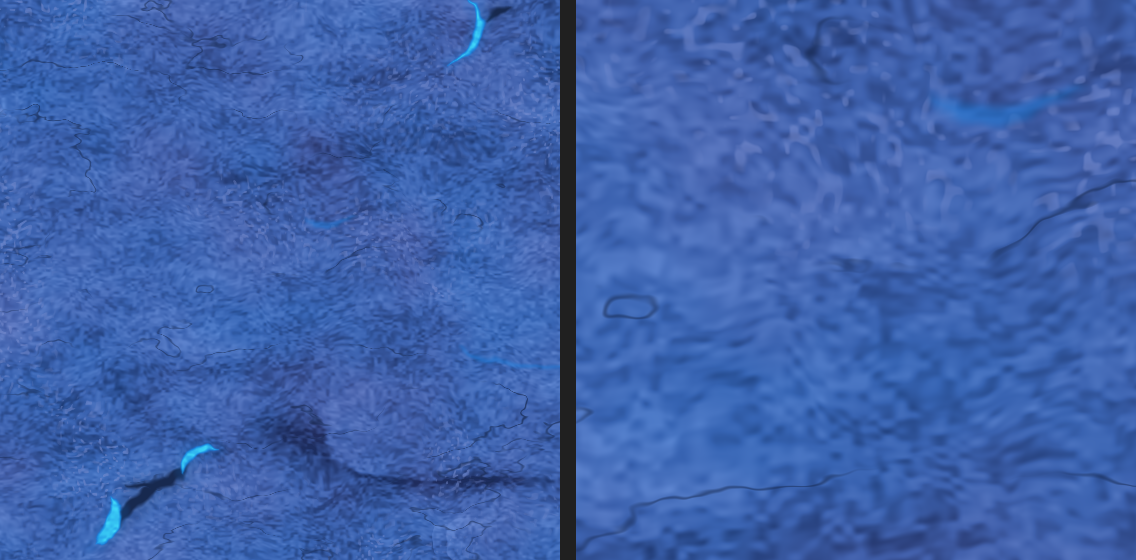
Left, the full canvas; right, a detail of the centre.
Write a Shadertoy shader that draws this texture.

```glsl
// Rough blue rock face with strata, dark cracks, boulders and glowing cyan veins.

const vec3 SHADOW_BLUE = vec3(0.10, 0.18, 0.38);
const vec3 ROCK_BLUE   = vec3(0.237, 0.382, 0.685);
const vec3 PALE_BLUE   = vec3(0.38, 0.52, 0.81);
const vec3 DUST_LILAC  = vec3(0.47, 0.55, 0.81);
const vec3 CRACK_INK   = vec3(0.09, 0.16, 0.31);
const vec3 VEIN_EDGE   = vec3(0.08, 0.50, 0.88);
const vec3 VEIN_CORE   = vec3(0.25, 0.85, 0.98);
const vec2 STRATA_SCALE = vec2(8.0, 15.0);
const vec2 CRACK_SCALE  = vec2(5.0, 12.0);
const vec2 GRAIN_SCALE  = vec2(130.0, 190.0);
const vec2 LIGHT_STEP   = vec2(-0.002, 0.0045);
const float CRACK_WIDTH = 0.013;
const float RELIEF = 2.3;

float hash(vec2 p) {
    vec3 q = fract(p.xyx * 0.1031);
    q += dot(q, q.yzx + 33.33);
    return fract((q.x + q.y) * q.z);
}

float noise(vec2 p) {
    vec2 i = floor(p), f = fract(p);
    f = f * f * (3.0 - 2.0 * f);
    return mix(mix(hash(i), hash(i + vec2(1, 0)), f.x),
               mix(hash(i + vec2(0, 1)), hash(i + vec2(1, 1)), f.x), f.y);
}

float fbm(vec2 p) {
    float sum = 0.0, amp = 0.516;
    for (int i = 0; i < 5; i++) {
        sum += amp * noise(p);
        p = mat2(1.95, 0.3, -0.3, 1.95) * p + 17.3;
        amp *= 0.5;
    }
    return sum;
}

// Soft elliptical patch, one at its centre
float patchAt(vec2 p, vec2 centre, vec2 radius) {
    vec2 d = (p - centre) / radius;
    return exp(-dot(d, d));
}

// Signed distance to a curved stroke that tapers at both ends
float stroke(vec2 p, vec2 a, vec2 b, vec2 c, float width) {
    float best = 9.0;
    vec2 from = a;
    for (int i = 1; i <= 10; i++) {
        float t = float(i) / 10.0;
        vec2 to = mix(mix(a, b, t), mix(b, c, t), t);
        vec2 s = to - from;
        float h = clamp(dot(p - from, s) / dot(s, s), 0.0, 1.0);
        float along = t - 0.1 + 0.1 * h;
        best = min(best, length(p - from - s * h) - width * 4.0 * along * (1.0 - along));
        from = to;
    }
    return best;
}

// Stone: x is cover, y is shading inside, z is the shadow cast below and left
vec3 stone(vec2 p, vec2 centre, vec2 radius) {
    vec2 q = (p - centre) / radius;
    float r = pow(dot(q * q, q * q), 0.25);
    float cover = 1.0 - smoothstep(0.95, 1.03, r);
    float side = smoothstep(0.1, 0.9, dot(q, vec2(-0.5, -0.75)));
    float rim = smoothstep(0.6, 0.95, r) * smoothstep(0.0, 0.8, -q.x);
    float shade = 0.15 * q.y + 0.22 * rim;
    return vec3(cover, shade, (1.0 - cover) * side * exp(-4.0 * max(r - 1.0, 0.0)));
}

void mainImage(out vec4 fragColor, in vec2 fragCoord) {
    vec2 p = fragCoord / iResolution.y;
    vec2 wobble = vec2(fbm(p * 9.0), fbm(p * 9.0 + 40.0)) - 0.5;
    vec2 w = p + 0.05 * wobble;
    vec2 e = p + 0.02 * wobble + 0.008 * (vec2(noise(p * 70.0), noise(p * 70.0 + 9.0)) - 0.5);

    // Layered rock tone, lit from above
    float broad = fbm(p * vec2(4.0, 6.0) + 3.7);
    float strata = fbm(w * STRATA_SCALE);
    float relief = strata - fbm((w + LIGHT_STEP) * STRATA_SCALE);
    float grain = noise(w * GRAIN_SCALE);
    float tone = 1.0 * (broad - 0.5) + 1.1 * (strata - 0.5) + RELIEF * relief + 0.9 * (grain - 0.5);

    // Boulder, pebbles and the hollows beside them
    vec3 boulder = stone(e, vec2(0.865, 0.235), vec2(0.285, 0.088));
    vec3 pebble = stone(e, vec2(0.845, 0.032), vec2(0.047, 0.042));
    vec3 chip = stone(e, vec2(0.792, 0.036), vec2(0.024, 0.030));
    tone += boulder.x * boulder.y + pebble.x * (0.15 + pebble.y) + chip.x * (0.1 + chip.y);
    tone -= 0.8 * boulder.z + 0.5 * (1.0 - pebble.x) * max(pebble.z, chip.z);
    float hollow = patchAt(p, vec2(0.50, 0.225), vec2(0.10, 0.04)) * (1.0 - boulder.x);
    float gully = smoothstep(0.035, -0.01, stroke(e, vec2(0.20, 0.31), vec2(0.29, 0.25), vec2(0.39, 0.19), 0.012));
    tone -= 0.5 * hollow + 0.5 * gully + 0.5 * patchAt(p, vec2(0.87, 0.142), vec2(0.10, 0.012));

    vec3 col = tone < 0.0 ? mix(ROCK_BLUE, SHADOW_BLUE, min(-0.9 * tone, 1.0))
                          : mix(ROCK_BLUE, PALE_BLUE, min(tone, 1.0));
    col += (fbm(p * 7.0 + 61.0) - 0.5) * vec3(0.09, -0.03, -0.06);

    // Pale dust in loose patches
    float dusty = smoothstep(0.52, 0.72, fbm(p * 5.0 + 23.0))
        + 0.8 * patchAt(p, vec2(0.74, 0.84), vec2(0.16, 0.10))
        + 0.7 * patchAt(p, vec2(0.37, 0.12), vec2(0.13, 0.07))
        + 0.6 * patchAt(p, vec2(0.97, 0.10), vec2(0.09, 0.05));
    float fleck = smoothstep(0.60, 0.90, noise(w * 165.0 + 80.0));
    col = mix(col, DUST_LILAC, 0.55 * fleck * min(dusty, 1.0));

    // Thin broken cracks, denser in two bands
    float bands = patchAt(p, vec2(0.22, 0.83), vec2(0.22, 0.05)) + patchAt(p, vec2(0.93, 0.27), vec2(0.12, 0.04));
    float line = 1.0 - smoothstep(0.0, CRACK_WIDTH, abs(fbm(w * CRACK_SCALE + 11.0) - 0.5));
    float broken = smoothstep(0.45, 0.65, fbm(p * 11.0 + 52.0) + 0.2 * bands);
    col = mix(col, CRACK_INK, line * broken * (0.5 + 0.2 * min(bands, 1.0)));

    // Dark seams around the veins
    float seam = min(stroke(e, vec2(0.34, 0.18), vec2(0.32, 0.125), vec2(0.23, 0.132), 0.007),
                     stroke(e, vec2(0.29, 0.14), vec2(0.25, 0.11), vec2(0.19, 0.04), 0.009));
    seam = min(seam, stroke(e, vec2(0.865, 0.965), vec2(0.88, 0.985), vec2(0.905, 0.985), 0.005));
    col = mix(col, CRACK_INK, 0.8 * smoothstep(0.006, -0.003, seam) + 0.2 * smoothstep(0.03, 0.0, seam));

    // Bright and faint cyan veins
    float vein = stroke(e, vec2(0.832, 1.01), vec2(0.895, 0.93), vec2(0.80, 0.882), 0.007);
    vein = min(vein, stroke(e, vec2(0.395, 0.197), vec2(0.335, 0.205), vec2(0.328, 0.155), 0.009));
    vein = min(vein, stroke(e, vec2(0.205, 0.11), vec2(0.222, 0.062), vec2(0.172, 0.028), 0.014));
    float faint = min(stroke(e, vec2(0.55, 0.61), vec2(0.58, 0.59), vec2(0.63, 0.612), 0.006),
                      stroke(e, vec2(0.825, 0.378), vec2(0.86, 0.335), vec2(1.02, 0.352), 0.004));
    col = mix(col, VEIN_EDGE, 0.4 * smoothstep(0.006, -0.004, faint));
    col = mix(col, VEIN_EDGE, 0.15 * smoothstep(0.02, 0.0, vein) + 0.8 * smoothstep(0.003, -0.002, vein));
    col = mix(col, VEIN_CORE, smoothstep(0.001, -0.005, vein) * (0.45 + 0.55 * grain));

    fragColor = vec4(clamp(col, 0.0, 1.0), 1.0);
}
```
